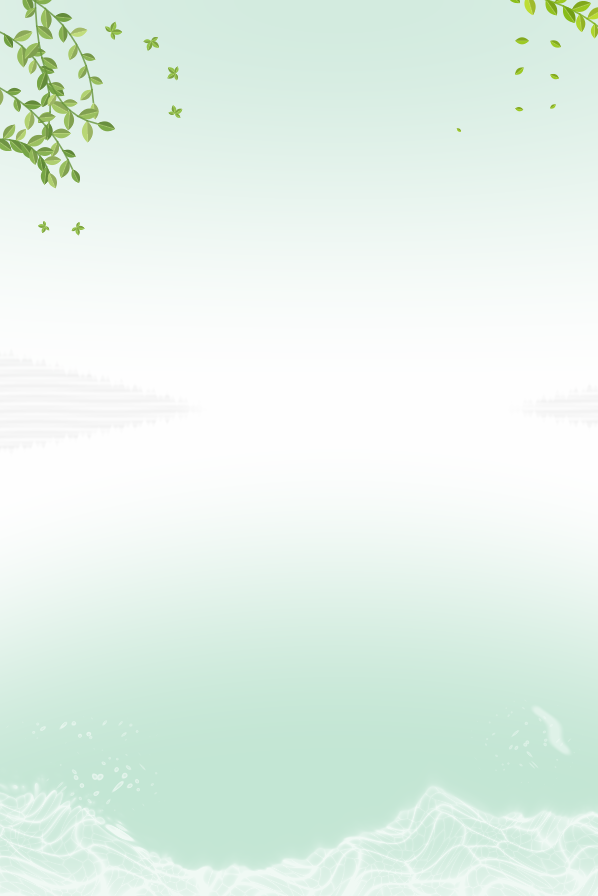
Give the GLSL for this background, as a WebGL 1 fragment shader.

```glsl
precision highp float;
// Pale mint backdrop with leafy corners, butterflies, a white horizon and splashing water.
uniform vec2 u_resolution;

float pixelSize;

float hash(vec2 p) {
  return fract(sin(dot(p, vec2(12.99, 78.23))) * 4375.85);
}

vec2 hash2(vec2 p) {
  return vec2(hash(p), hash(p + 37.2));
}

float fill(float d) {
  return clamp(0.5 - d / pixelSize, 0.0, 1.0);
}

vec2 polar(float angle) {
  return vec2(cos(angle), sin(angle));
}

float segment(vec2 p, vec2 a, vec2 b) {
  vec2 ab = b - a;
  return length(p - a - ab * clamp(dot(p - a, ab) / dot(ab, ab), 0.0, 1.0));
}

// Pointed leaf growing from its base, with a light rib and one shaded half
void paintLeaf(inout vec3 col, vec2 p, vec2 base, float angle, float len, vec3 tint) {
  vec2 axis = polar(angle);
  vec2 q = vec2(dot(p - base, axis), dot(p - base, vec2(-axis.y, axis.x))) / len;
  float d = (abs(q.y) - q.x * (1.0 - q.x)) * len;
  vec3 shade = tint * (q.y > 0.0 ? 1.07 : 0.9);
  shade = mix(shade, vec3(0.82, 0.9, 0.58), 0.5 * fill((abs(q.y) - 0.02) * len));
  col = mix(col, shade, fill(d));
}

// Curved stem with leaves on alternating sides
void paintSprig(inout vec3 col, vec2 p, vec2 a, vec2 b, vec2 c, vec3 dark, vec3 light) {
  vec2 previous = a;
  for (int i = 1; i <= 12; i++) {
    float n = float(i), t = n / 12.0;
    vec2 node = mix(mix(a, b, t), mix(b, c, t), t);
    vec2 along = node - previous;
    float h = hash(a + n), side = mod(n, 2.0) * 2.0 - 1.0;
    float angle = atan(along.y, along.x) + side * (0.55 + 0.6 * h) * step(n, 11.5);
    col = mix(col, dark, 0.8 * fill(segment(p, previous, node) - 0.007));
    paintLeaf(col, p, node, angle, 0.12 + 0.07 * hash(c + n), mix(dark, light, h));
    previous = node;
  }
}

void paintButterfly(inout vec3 col, vec2 p, vec2 center, float tilt, float size) {
  for (int j = 0; j < 4; j++) {
    float side = mod(float(j), 2.0) * 2.0 - 1.0, hind = step(1.5, float(j));
    float angle = tilt + side * (0.6 + 1.2 * hind);
    paintLeaf(col, p, center, angle, size * (1.0 - 0.25 * hind), vec3(0.54, 0.71, 0.27));
  }
}

// Cellular noise: nearest distance and gap to the second nearest
vec2 cells(vec2 p) {
  vec2 near = vec2(9.0);
  for (int y = -1; y <= 1; y++)
    for (int x = -1; x <= 1; x++) {
      vec2 cell = floor(p) + vec2(float(x), float(y));
      float d = length(cell + hash2(cell) - p);
      near = d < near.x ? vec2(d, near.x) : vec2(near.x, min(near.y, d));
    }
  return vec2(near.x, near.y - near.x);
}

float blob(vec2 p, vec2 center, vec2 radius) {
  vec2 q = (p - center) / radius;
  return exp(-dot(q, q));
}

void main() {
  // Canvas spans 5.12 by 7.68 units, y running downwards
  vec2 uv = gl_FragCoord.xy / u_resolution;
  vec2 p = vec2(uv.x, 1.0 - uv.y) * vec2(5.12, 7.68);
  pixelSize = 5.12 / u_resolution.x;

  // Mint gradients meeting in white
  float bow = (p.x - 2.9) * (p.x - 2.9);
  float sky = (1.0 - smoothstep(0.0, 3.4, p.y)) * (1.0 - 0.025 * bow);
  float lake = smoothstep(3.7, 6.5, p.y - 0.06 * bow);
  vec3 col = vec3(0.996) - vec3(0.17, 0.075, 0.122) * sky - vec3(0.23, 0.095, 0.165) * lake;

  // Faint streaked wedges on the horizon
  float streak = 0.6 + 0.25 * sin(p.y * 61.0 + sin(p.x * 5.0)) + 0.15 * sin(p.y * 143.0);
  float ragged = 0.02 * sin(p.x * 47.0) + 0.015 * sin(p.x * 113.0);
  float reach = max(1.85 - p.x, (p.x - 4.25) * 0.85);
  float wedge = abs(p.y - 3.51) - reach * (p.y < 3.51 ? 0.27 : 0.2) + ragged;
  col -= 0.045 * streak * (1.0 - smoothstep(-0.04, 0.03, wedge)) * smoothstep(0.0, 0.4, reach);

  // Water surface with netted foam
  float surface = 7.45 - 0.65 * (1.0 - smoothstep(0.3, 1.7, p.x))
    - 0.46 * smoothstep(2.1, 3.8, p.x) - 0.23 * exp(-pow((p.x - 3.74) / 0.24, 2.0));
  float splash = 1.0 - smoothstep(0.9, 1.6, p.x);
  vec2 warp = p + 0.12 * vec2(sin(p.y * 7.0 + p.x * 3.0), sin(p.x * 6.0 - p.y * 4.0));
  vec2 wide = cells(vec2(warp.x * 2.3, (warp.y - surface * 0.6) * 6.0));
  vec2 fine = cells(warp * 11.0);
  float depth = p.y - surface + (0.03 + 0.16 * splash) * (0.45 - fine.x)
    + 0.025 * sin(p.x * 19.0 + sin(p.x * 7.0));
  float inside = smoothstep(-0.025, 0.025, depth);
  float strands = 0.6 * exp(-wide.y * 9.0) + 0.25 * exp(-fine.y * 10.0);
  float crest = exp(-abs(depth) * 22.0) * 0.45;
  float veil = 0.2 + 0.35 * smoothstep(7.2, 7.68, p.y);
  col = mix(col, vec3(0.97, 0.99, 0.98), clamp(inside * (veil + strands) + crest, 0.0, 0.85));

  // Flying droplets over both shores
  float spray = blob(p, vec2(0.7, 6.25), vec2(0.6, 0.09)) + blob(p, vec2(0.9, 6.7), vec2(0.5, 0.25))
    + 0.65 * blob(p, vec2(4.5, 6.35), vec2(0.5, 0.4));
  vec2 drop = cells(p * 9.0 + 0.5 * sin(p.yx * 13.0));
  float size = 0.32 * min(spray, 1.0);
  float ring = smoothstep(size, size - 0.12, drop.x) * (0.4 + 0.6 * smoothstep(0.0, 0.2, drop.x));
  col = mix(col, vec3(0.97, 0.99, 0.98), 0.65 * ring * smoothstep(0.1, 0.4, spray));
  float curl = segment(p + vec2(0.04 * sin(p.y * 18.0), 0.0), vec2(4.62, 6.1), vec2(4.85, 6.42));
  col = mix(col, vec3(0.97, 0.99, 0.98), 0.5 * (1.0 - smoothstep(0.02, 0.07, curl)));

  // Left foliage
  vec3 dark = vec3(0.4, 0.58, 0.23), light = vec3(0.71, 0.81, 0.46);
  paintSprig(col, p, vec2(-0.05, 0.25), vec2(0.5, 0.5), vec2(0.42, 1.05), dark, light);
  paintSprig(col, p, vec2(0.1, -0.1), vec2(0.75, 0.2), vec2(0.8, 0.88), dark, light);
  paintSprig(col, p, vec2(0.3, -0.1), vec2(0.3, 0.95), vec2(0.83, 1.06), dark, light);
  paintSprig(col, p, vec2(-0.1, 0.7), vec2(0.4, 0.95), vec2(0.62, 1.45), dark, light);
  paintSprig(col, p, vec2(-0.1, 1.2), vec2(0.3, 1.15), vec2(0.42, 1.48), dark, light);

  // Right foliage and falling leaves
  vec3 lime = vec3(0.48, 0.68, 0.08), lemon = vec3(0.71, 0.82, 0.2);
  paintSprig(col, p, vec2(4.25, -0.08), vec2(4.8, -0.04), vec2(5.15, 0.25), lime, lemon);
  for (int i = 0; i < 7; i++) {
    float n = float(i), last = step(5.5, n);
    vec2 base = vec2(4.41 + 0.3 * mod(n, 2.0) - 0.5 * last, 0.35 + 0.29 * floor(n / 2.0) - 0.12 * last);
    paintLeaf(col, p, base, 0.7 * sin(n * 2.3), 0.12 - 0.012 * n, mix(lime, lemon, 0.4));
  }

  // Butterflies along an arc around the left foliage
  for (int i = 0; i < 6; i++) {
    float n = float(i), angle = radians(19.0 * n - 68.0 + 78.0 * step(3.5, n));
    vec2 center = vec2(0.6, 1.15) + polar(angle) * (0.93 + 0.14 * sin(n * 1.05 + 0.1));
    paintButterfly(col, p, center, n * 1.9 - 0.6, 0.095 - 0.006 * n);
  }

  gl_FragColor = vec4(col, 1.0);
}
```
